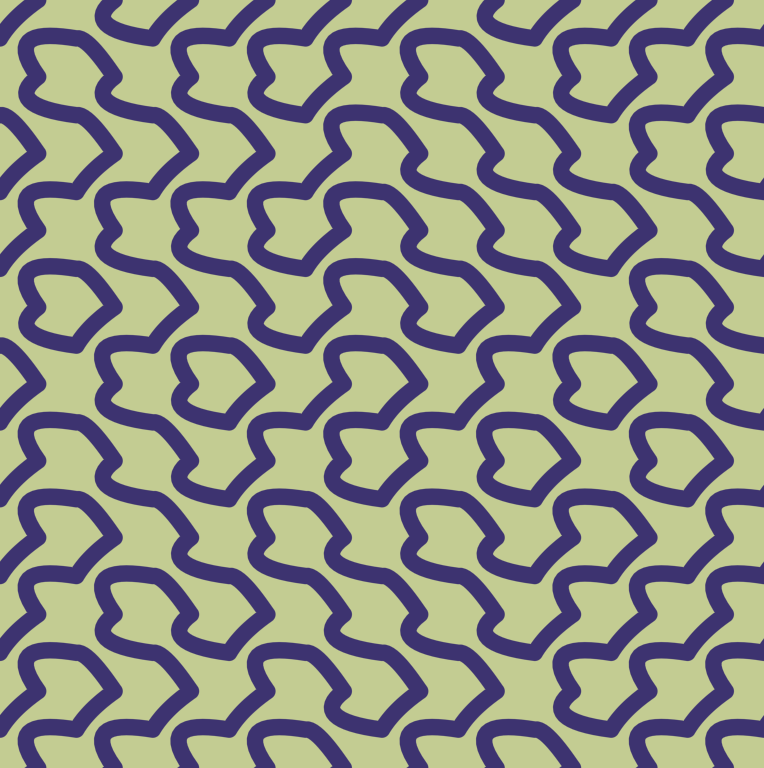
Write a Shadertoy shader that draws this pattern.

```glsl
const float TILES = 10.0;

float hash(vec2 cell) {
    return fract(sin(dot(cell, vec2(127.1, 311.7))) * 43758.5453);
}

float segmentDistance(vec2 p, vec2 a, vec2 b) {
    vec2 ab = b - a;
    float t = clamp(dot(p - a, ab) / dot(ab, ab), 0.0, 1.0);
    return length(p - a - ab * t);
}

vec2 bezier(vec2 a, vec2 b, vec2 c, vec2 d, float t) {
    float s = 1.0 - t;
    return s * s * s * a + 3.0 * s * s * t * b + 3.0 * s * t * t * c + t * t * t * d;
}

float curveDistance(vec2 p, vec2 a, vec2 b, vec2 c, vec2 d) {
    const int STEPS = 16;
    float nearest = 10.0;
    vec2 previous = a;
    for (int i = 1; i <= STEPS; i++) {
        vec2 next = bezier(a, b, c, d, float(i) / float(STEPS));
        nearest = min(nearest, segmentDistance(p, previous, next));
        previous = next;
    }
    return nearest;
}

// Two bent arcs joining the edge midpoints, in one of two orientations
float tileDistance(vec2 p, bool rising) {
    vec2 left = vec2(0.0, 0.5), right = vec2(1.0, 0.5);
    vec2 bottom = vec2(0.5, 0.0), top = vec2(0.5, 1.0);
    if (rising) {
        return min(curveDistance(p, left, vec2(0.10, 0.67), vec2(0.27, 0.84), top),
                   curveDistance(p, right, vec2(0.50, 0.58), vec2(0.10, 0.55), bottom));
    }
    return min(curveDistance(p, left, vec2(0.15, 0.53), vec2(0.44, 0.08), bottom),
               curveDistance(p, top, vec2(0.18, 0.76), vec2(0.36, 0.58), right));
}

void mainImage(out vec4 fragColor, in vec2 fragCoord) {
    vec2 p = fragCoord / iResolution.xy * TILES;
    float pixel = TILES / iResolution.y;

    // The four closest tiles, so round strokes may cross tile edges
    vec2 base = floor(p - 0.5);
    float nearest = 10.0;
    for (int y = 0; y < 2; y++) {
        for (int x = 0; x < 2; x++) {
            vec2 cell = base + vec2(x, y);
            bool rising = hash(mod(cell, TILES)) < 0.5;
            nearest = min(nearest, tileDistance(p - cell, rising));
        }
    }

    float stroke = 1.0 - smoothstep(-0.75 * pixel, 0.75 * pixel, nearest - 0.107);
    vec3 ground = vec3(0.765, 0.80, 0.573);
    vec3 ink = vec3(0.24, 0.20, 0.44);
    fragColor = vec4(mix(ground, ink, stroke), 1.0);
}
```
